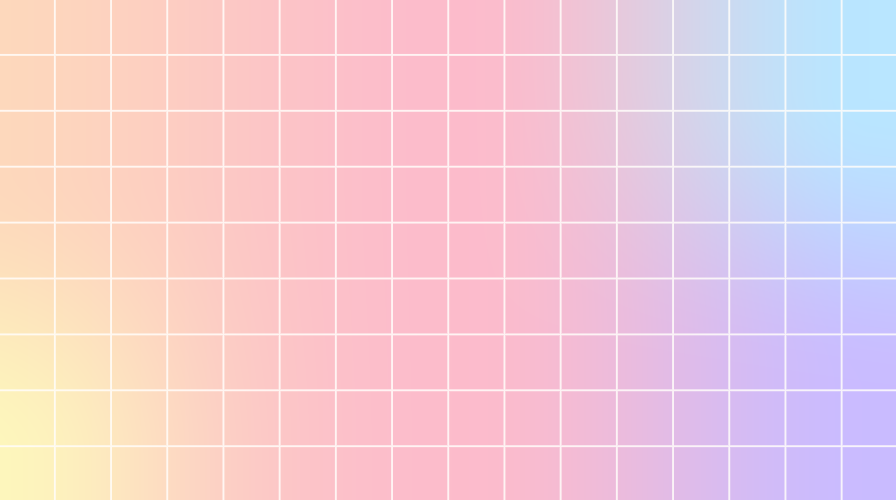
Write a Shadertoy shader that draws this background.

```glsl
// Draws a soft pastel rainbow gradient under a thin white square grid.

#define GRID_PITCH vec2(0.1124, 0.1118)  // cell size, in canvas heights
#define GRID_ORIGIN vec2(0.0005, -0.057) // one crossing, from the centre
#define LINE_HALF_WIDTH 0.0019
#define LINE_OPACITY 0.85
#define PINK_CENTRE 0.52

const vec3 PINK     = vec3(0.988, 0.735, 0.798);
const vec3 PEACH    = vec3(0.992, 0.850, 0.735);
const vec3 YELLOW   = vec3(0.992, 0.973, 0.735);
const vec3 SKY      = vec3(0.725, 0.900, 1.000);
const vec3 LAVENDER = vec3(0.790, 0.735, 1.000);
const vec3 LINE     = vec3(1.000, 0.992, 0.980);

// Colour wash: warm left side, pink middle, cool right side.
vec3 pastelWash(vec2 uv) {
    float yellowAmount = (1.0 - smoothstep(0.08, 0.66, uv.y))
                       * (1.0 - 0.8 * smoothstep(0.05, 0.40, uv.x));
    vec3 warm = mix(PEACH, YELLOW, yellowAmount);

    // The sky colour reaches lower towards the right edge.
    float skyHeight = uv.y + 0.25 * (uv.x - 0.9);
    vec3 cool = mix(LAVENDER, SKY, smoothstep(0.24, 0.82, skyHeight));

    float warmAmount = 1.0 - smoothstep(-0.06, PINK_CENTRE, uv.x);
    float coolAmount = smoothstep(PINK_CENTRE, 0.97, uv.x);
    return mix(mix(PINK, warm, warmAmount), cool, coolAmount);
}

// Coverage of the nearest grid lines, smoothed over one pixel.
float gridCoverage(vec2 p, float pixel) {
    vec2 cell = (p - GRID_ORIGIN) / GRID_PITCH;
    vec2 lineDistance = abs(fract(cell + 0.5) - 0.5) * GRID_PITCH;
    vec2 coverage = clamp((LINE_HALF_WIDTH - lineDistance) / pixel + 0.5, 0.0, 1.0);
    return max(coverage.x, coverage.y);
}

void mainImage(out vec4 fragColor, in vec2 fragCoord) {
    vec2 uv = fragCoord / iResolution.xy;
    vec2 p = (fragCoord - 0.5 * iResolution.xy) / iResolution.y;

    vec3 color = pastelWash(uv);
    color = mix(color, LINE, LINE_OPACITY * gridCoverage(p, 1.0 / iResolution.y));
    fragColor = vec4(color, 1.0);
}
```
